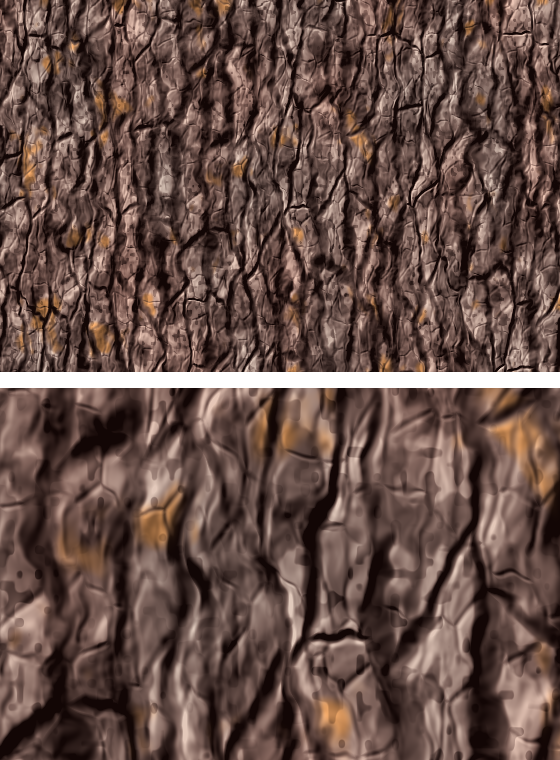
Top, the full canvas; bottom, a detail of the centre.
Give the GLSL for this texture, as a Shadertoy shader.

```glsl
// Rough tree bark: upright broken plates with dark crevices, pale pitted crust and lichen.

const vec3 CREVICE = vec3(0.16, 0.10, 0.09);
const vec3 BARK    = vec3(0.50, 0.39, 0.36);
const vec3 CRUST   = vec3(0.78, 0.67, 0.62);
const vec3 LICHEN  = vec3(0.72, 0.47, 0.24);

float hash(vec2 p) {
    return fract(sin(dot(p, vec2(127.1, 311.7))) * 43758.5453);
}

float noise(vec2 p) {
    vec2 i = floor(p), f = fract(p);
    f = f * f * (3.0 - 2.0 * f);
    return mix(mix(hash(i), hash(i + vec2(1, 0)), f.x),
               mix(hash(i + vec2(0, 1)), hash(i + vec2(1, 1)), f.x), f.y);
}

// Three octaves, normalised to 0..1
float fbm(vec2 p) {
    float sum = 0.0, amp = 0.57;
    for (int i = 0; i < 3; i++) {
        sum += amp * noise(p);
        p = mat2(0.96, 0.28, -0.28, 0.96) * p * 2.03 + 17.3;
        amp *= 0.5;
    }
    return sum;
}

vec2 cellPoint(vec2 cell) {
    return vec2(0.12 + 0.76 * hash(cell), hash(cell + 41.7));
}

// Distance, in canvas heights, to the border of a stretched Voronoi cell
float cellBorder(vec2 p, vec2 scale) {
    vec2 q = p * scale, base = floor(q), nearest = vec2(9.0);
    for (int y = -1; y <= 1; y++)
    for (int x = -1; x <= 1; x++) {
        vec2 cell = base + vec2(x, y);
        vec2 r = cell + cellPoint(cell) - q;
        if (dot(r, r) < dot(nearest, nearest)) nearest = r;
    }
    float border = 1.0;
    for (int y = -2; y <= 2; y++)
    for (int x = -2; x <= 2; x++) {
        vec2 cell = base + vec2(x, y);
        vec2 r = cell + cellPoint(cell) - q;
        vec2 across = r - nearest;
        if (dot(across, across) > 0.0001) {
            // Cross cracks are kept narrower than upright ones
            float gap = 0.5 * dot(nearest + r, across);
            border = min(border, gap / length(across * scale * vec2(1.0, 0.6)));
        }
    }
    return border;
}

// Bends the upright columns and frays their sides
vec2 warp(vec2 p) {
    float bend = 0.045 * (noise(p * vec2(5.0, 3.5)) - 0.5);
    float fray = 0.022 * (noise(p * vec2(24.0, 17.0) + 7.0) - 0.5);
    float lift = 0.030 * (noise(p * vec2(19.0, 13.0) + 31.0) - 0.5);
    float chip = 0.008 * (noise(p * vec2(75.0, 58.0) + 53.0) - 0.5);
    return p + vec2(bend + fray + chip, lift + chip);
}

// Relief as x: plate height, y: fine grain
vec2 relief(vec2 p) {
    vec2 w = warp(p);
    float width = mix(0.007, 0.026, noise(p * vec2(14.0, 6.0) + 3.0));
    float plate = smoothstep(0.0, width, cellBorder(w, vec2(16.0, 4.6)));
    float flake = smoothstep(0.0, 0.006, cellBorder(w + 5.3, vec2(31.0, 14.0)));
    return vec2(plate * mix(0.68, 1.0, flake), fbm(w * vec2(42.0, 24.0)));
}

float height(vec2 surface) {
    return 0.5 * surface.x + surface.y;
}

vec3 barkRamp(float tone) {
    vec3 low = mix(CREVICE, BARK, (tone - 0.16) / 0.34);
    vec3 high = mix(BARK, CRUST, (tone - 0.50) / 0.28);
    return tone < 0.5 ? low : high;
}

void mainImage(out vec4 fragColor, in vec2 fragCoord) {
    vec2 p = fragCoord / iResolution.y;

    // Light falls from the upper left
    vec2 surface = relief(p);
    vec2 towardLight = vec2(-0.0026, 0.0032);
    float slope = height(surface) - height(relief(p + towardLight));

    // Pale crust sits on raised plates and is eaten by small pits
    float crustNoise = fbm(p * vec2(34.0, 20.0) + 61.0);
    float crust = smoothstep(0.46, 0.57, crustNoise) * smoothstep(0.35, 0.85, surface.x);
    float pits = smoothstep(0.60, 0.76, noise(p * vec2(125.0, 92.0) + 11.0));

    float tone = 0.20 + 0.21 * surface.x + 0.62 * (surface.y - 0.5);
    tone += 0.85 * slope + 0.21 * crust;
    tone -= pits * mix(0.05, 0.20, crust);
    vec3 color = barkRamp(clamp(tone, 0.07, 0.90));

    // Broad drift between grey and reddish bark, with rare ochre lichen
    float redness = noise(p * vec2(9.0, 4.0) + 23.0);
    color *= mix(vec3(0.97, 1.01, 1.02), vec3(1.04, 0.97, 0.95), redness);
    float lichen = smoothstep(0.66, 0.80, fbm(p * vec2(15.0, 11.0) + 83.0)) * surface.x;
    color = mix(color, LICHEN * (0.35 + 1.2 * tone), 0.75 * lichen);

    fragColor = vec4(max(color, 0.0), 1.0);
}
```
